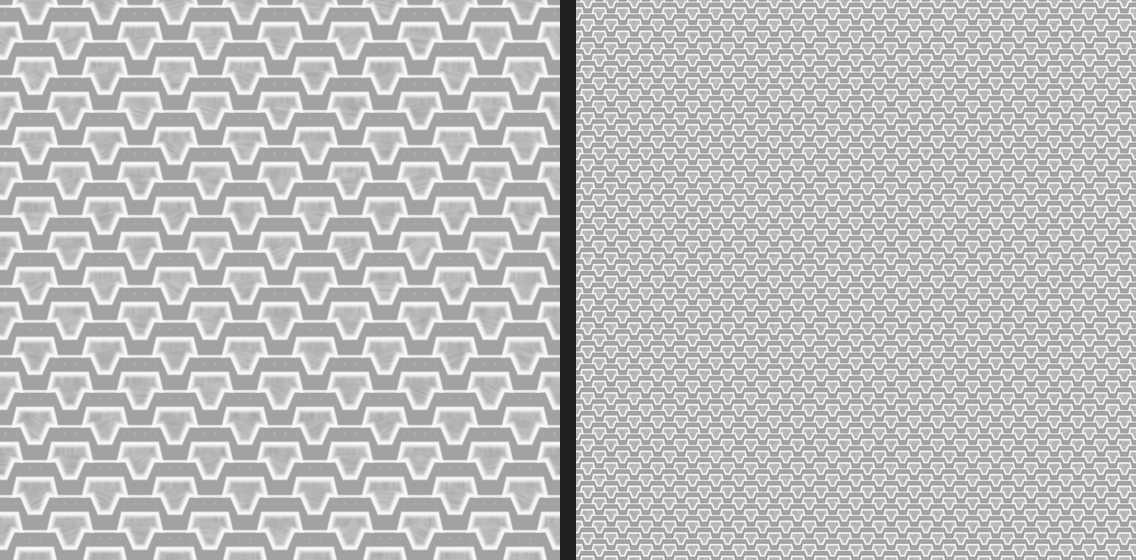
Left: one tile. Right: repeated 3 by 3.
Write a three.js fragment shader that draws this pattern.

```glsl
// Staggered rows of shouldered, tapering studs set between grey straps.
// Each stud is a distance field with a soft white rim and a brushed face;
// two half-offset lattices of 8 by 8 studs interlock and wrap at the edges.
varying vec2 vUv;

const float REPEATS = 8.0;
const float TOP_OFFSET = 0.672;   // height of the first stud top in its cell
const float SHOULDER = -0.2625;   // shoulder height below the stud top
const float BOTTOM = -0.51;
const float STRAP = 0.635;
const float RIM = 0.97;

float hash(vec2 p) {
  return fract(sin(dot(p, vec2(127.1, 311.7))) * 43758.5453);
}

float noise(vec2 p) {
  vec2 i = floor(p);
  vec2 f = fract(p);
  f = f * f * (3.0 - 2.0 * f);
  return mix(mix(hash(i), hash(i + vec2(1.0, 0.0)), f.x),
             mix(hash(i + vec2(0.0, 1.0)), hash(i + 1.0), f.x), f.y);
}

// Signed distance to a sloping side, mirrored about the centre line
float slopedSide(vec2 p, float halfWidth, float slope) {
  return (abs(p.x) - halfWidth - slope * p.y) / sqrt(1.0 + slope * slope);
}

// Wide upper part and narrow tapered foot; the origin is the top centre
float studDistance(vec2 p) {
  float upper = max(p.y, slopedSide(p, 0.253, -0.236));
  float foot = slopedSide(p - vec2(0.0, BOTTOM), 0.09, 0.436);
  float lower = max(BOTTOM - p.y, min(SHOULDER - p.y, foot));
  return max(upper, lower);
}

// Brushed grey: upright streaks near the top, tilted strokes further down
float brushedFace(vec2 p, vec2 id) {
  vec2 seed = vec2(hash(id), hash(id + 17.3)) * 40.0;
  float angle = (hash(id + 5.7) - 0.5) * 1.2;
  float c = cos(angle);
  float s = sin(angle);
  vec2 q = vec2(c * p.x + s * p.y, c * p.y - s * p.x);
  float upright = noise(p * vec2(30.0, 5.0) + seed);
  float strokes = noise(q * vec2(5.0, 32.0) + seed.yx);
  float cloud = noise(p * 8.0 + seed + 9.0);
  float streak = mix(strokes, upright, smoothstep(-0.24, -0.08, p.y));
  return 0.715 + 0.07 * (streak - 0.5) + 0.06 * (cloud - 0.5);
}

float studTone(vec2 p, float d, vec2 id) {
  float glow = 1.0 - smoothstep(0.008, 0.095, -d);
  return mix(brushedFace(p, id), RIM, glow);
}

// Seam where two straps meet between neighbouring studs
float seamMask(vec2 p) {
  float d = max(abs(p.y - SHOULDER), 0.3 - abs(p.x));
  return 1.0 - smoothstep(0.006, 0.032, d);
}

// Four faint rivets on each strap, the outer pair fainter
float rivetMask(vec2 p) {
  float spacing = 0.153;
  float x = abs(fract(p.x) - 0.5);
  vec2 q = vec2(mod(x, spacing) - 0.5 * spacing, p.y - SHOULDER + 0.104);
  float strength = x < spacing ? 1.0 : 0.6 * step(x, 2.0 * spacing);
  return strength * (1.0 - smoothstep(0.008, 0.024, length(q)));
}

void main() {
  float tone = STRAP;

  // Strap details, then the studs of both lattices above them
  float seam = 0.0;
  float rivets = 0.0;
  float nearest = 1.0;
  vec2 studPoint = vec2(0.0);
  vec2 studId = vec2(0.0);
  for (int k = 0; k < 2; k++) {
    float shift = 0.5 * float(k);
    vec2 p = vUv * REPEATS - vec2(shift, TOP_OFFSET + shift);
    vec2 cell = floor(p + vec2(0.5, 0.5 - 0.5 * BOTTOM));
    p -= cell;
    seam = max(seam, seamMask(p));
    rivets = max(rivets, rivetMask(p));
    float d = studDistance(p);
    if (d < nearest) {
      nearest = d;
      studPoint = p;
      studId = mod(cell, REPEATS) + 31.0 * float(k);
    }
  }
  tone = mix(tone, 0.70, rivets);
  tone = mix(tone, 0.93, seam);

  float coverage = 1.0 - smoothstep(0.0, 0.034, nearest);
  tone = mix(tone, studTone(studPoint, nearest, studId), coverage);
  gl_FragColor = vec4(vec3(tone), 1.0);
}
```
